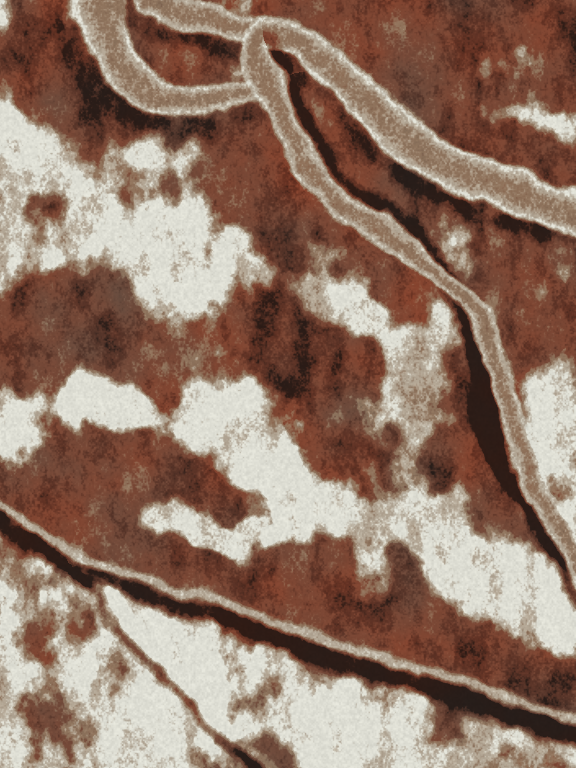
This texture is drawn by a Shadertoy shader. Its source:

```glsl
float hash(vec2 p) {
    vec3 q = fract(vec3(p.xyx) * 0.1031);
    q += dot(q, q.yzx + 33.33);
    return fract((q.x + q.y) * q.z);
}

float noise(vec2 p) {
    vec2 i = floor(p), f = fract(p);
    f = f * f * (3.0 - 2.0 * f);
    return mix(mix(hash(i), hash(i + vec2(1, 0)), f.x),
               mix(hash(i + vec2(0, 1)), hash(i + vec2(1, 1)), f.x), f.y);
}

float fbm(vec2 p) {
    float sum = 0.0, amp = 0.5;
    for (int i = 0; i < 5; i++) {
        sum += amp * noise(p);
        p = mat2(0.8, 0.6, -0.6, 0.8) * p * 2.03 + 17.0;
        amp *= 0.5;
    }
    return sum / 0.97;
}

vec2 warp(vec2 p, float scale) {
    return vec2(fbm(p * scale), fbm(p * scale + 40.0)) - 0.5;
}

// Soft ellipse of raised sheen
float streak(vec2 p, vec2 centre, vec2 radius, float angle) {
    float c = cos(angle), s = sin(angle);
    vec2 q = mat2(c, -s, s, c) * (p - centre) / radius;
    return exp(-dot(q, q));
}

// Quadratic curve: signed distance (positive on the left) and parameter
vec2 curve(vec2 p, vec2 a, vec2 b, vec2 c) {
    vec2 best = vec2(1e3, 0), prev = a;
    for (int i = 1; i <= 16; i++) {
        float t = float(i) / 16.0;
        vec2 next = mix(mix(a, b, t), mix(b, c, t), t);
        vec2 e = next - prev, w = p - prev;
        float h = clamp(dot(w, e) / dot(e, e), 0.0, 1.0);
        float d = length(w - e * h);
        if (d < abs(best.x))
            best = vec2(e.x * w.y < e.y * w.x ? -d : d, t + (h - 1.0) / 16.0);
        prev = next;
    }
    return best;
}

float band(float d, float lo, float hi, float soft) {
    return smoothstep(lo - soft, lo + soft, d) * (1.0 - smoothstep(hi - soft, hi + soft, d));
}

// Rolled fold: muted middle with bright rims
float fold(float sheen, float d, float lo, float hi) {
    float across = abs(2.0 * (d - lo) / (hi - lo) - 1.0);
    float value = 0.55 + 0.4 * pow(min(across, 1.0), 2.5);
    return mix(sheen, value, band(d, lo, hi, 0.005));
}

vec3 velvet(float s) {
    vec3 col = mix(vec3(0.17, 0.11, 0.09), vec3(0.36, 0.20, 0.15), smoothstep(-0.04, 0.13, s));
    col = mix(col, vec3(0.47, 0.28, 0.21), smoothstep(0.12, 0.30, s));
    col = mix(col, vec3(0.56, 0.45, 0.36), smoothstep(0.34, 0.52, s));
    col = mix(col, vec3(0.70, 0.65, 0.58), smoothstep(0.53, 0.69, s));
    return mix(col, vec3(0.87, 0.87, 0.83), smoothstep(0.69, 0.86, s));
}

void mainImage(out vec4 fragColor, in vec2 fragCoord) {
    vec2 p = fragCoord / iResolution.y;
    vec2 w = p + 0.07 * warp(p, 10.0);
    vec2 f = p + 0.022 * warp(p, 22.0);

    // Broad crushed patches
    float lit = streak(w, vec2(0.18, 0.70), vec2(0.17, 0.075), -0.5);
    lit += streak(w, vec2(0.01, 0.77), vec2(0.045, 0.12), 0.0);
    lit += streak(w, vec2(0.16, 0.465), vec2(0.14, 0.04), -0.15);
    lit += streak(w, vec2(0.47, 0.60), vec2(0.14, 0.033), -0.4);
    lit += streak(w, vec2(0.36, 0.39), vec2(0.12, 0.027), -0.45);
    lit += streak(w, vec2(0.56, 0.30), vec2(0.17, 0.07), -0.45);
    lit += streak(w, vec2(0.27, 0.315), vec2(0.15, 0.022), -0.05);
    lit += streak(w, vec2(0.56, 0.49), vec2(0.05, 0.08), -0.3);
    lit += streak(w, vec2(0.72, 0.45), vec2(0.05, 0.12), 0.2);
    lit += streak(w, vec2(0.72, 0.83), vec2(0.09, 0.025), -0.2);
    lit += streak(w, vec2(0.02, 0.42), vec2(0.03, 0.05), 0.0);
    lit += streak(w, vec2(0.70, 0.20), vec2(0.10, 0.04), -0.4);

    // Long lower ridge, with paler cloth beneath it
    float ridge = (f.y - 0.305 + 0.32 * f.x - 0.037 * exp(-14.0 * f.x)) * 0.95;
    lit = mix(0.68, lit, smoothstep(-0.05, -0.01, ridge));
    lit -= 0.4 * band(ridge, 0.01, 0.06, 0.02);

    // Ragged patch edges and smeared pile
    float ragged = fbm(p * vec2(19.0, 15.0) + 5.0);
    float smear = fbm(p * vec2(48.0, 26.0) + 9.0);
    float cloud = fbm(p * 8.0 + 21.0);
    lit = smoothstep(0.22, 0.78, lit + 2.0 * (ragged - 0.5));
    float s = mix(0.25, 0.84, lit) + 0.55 * (smear - 0.5) + 0.5 * (cloud - 0.5);

    s -= 0.45 * band(ridge, -0.035, -0.008, 0.009);
    s = mix(s, 0.78, 0.85 * band(ridge, -0.007, 0.007, 0.005));

    // Hooked fold in the upper left
    vec2 hook = curve(f, vec2(0.125, 1.02), vec2(0.15, 0.80), vec2(0.36, 0.895));
    float hookWidth = mix(0.034, 0.012, hook.y);
    s -= 0.2 * band(hook.x, -hookWidth - 0.03, -hookWidth, 0.012);
    s = fold(s, hook.x, -hookWidth, hookWidth);

    // Fold sweeping to the right edge
    vec2 top = curve(f, vec2(0.19, 1.0), vec2(0.28, 0.965), vec2(0.37, 0.955));
    vec2 middle = curve(f, vec2(0.37, 0.955), vec2(0.43, 0.93), vec2(0.52, 0.825));
    vec2 tail = curve(f, vec2(0.52, 0.825), vec2(0.58, 0.77), vec2(0.77, 0.72));
    if (abs(middle.x) < abs(top.x)) top = middle;
    if (abs(tail.x) < abs(top.x)) top = tail;
    float topWidth = mix(0.017, 0.029, smoothstep(0.32, 0.55, p.x));
    s -= 0.25 * band(top.x, -topWidth - 0.025, -topWidth, 0.01);
    s = fold(s, top.x, -topWidth, topWidth);

    // Main diagonal fold: its lit side swaps on the way down
    vec2 upper = curve(f, vec2(0.35, 0.94), vec2(0.40, 0.76), vec2(0.50, 0.72));
    vec2 bend = curve(f, vec2(0.50, 0.72), vec2(0.615, 0.63), vec2(0.64, 0.48));
    vec2 lower = curve(f, vec2(0.64, 0.48), vec2(0.68, 0.33), vec2(0.77, 0.20));
    if (abs(bend.x) < abs(upper.x)) upper = bend;
    if (abs(lower.x) < abs(upper.x)) upper = lower;
    float turn = smoothstep(0.68, 0.58, p.y) ;
    turn = 1.0 - smoothstep(0.58, 0.68, p.y);
    float hollow = 0.012 + 0.022 * exp(-pow((p.y - 0.45) / 0.06, 2.0));
    s -= 0.6 * turn * band(upper.x, -hollow, 0.0, 0.007);
    s -= 0.35 * (1.0 - turn) * band(upper.x, 0.002, 0.018, 0.008);
    s = fold(s, upper.x, mix(-0.034, 0.002, turn), mix(0.0, 0.032, turn));

    // Small crease in the lower left
    float crease = curve(f, vec2(0.10, 0.26), vec2(0.20, 0.13), vec2(0.35, -0.01)).x;
    s -= 0.5 * band(crease, -0.012, 0.0, 0.006);
    s += 0.2 * band(crease, 0.002, 0.018, 0.006);

    // Fibre grain, rust tint and mottled light
    float grain = noise(p * vec2(300.0, 240.0)) + noise(p * 470.0 + 7.0) - 1.0;
    s += 0.10 * grain + 0.12 * (fbm(p * 90.0) - 0.5);
    vec3 col = velvet(s);
    float rust = (fbm(p * 13.0 + 60.0) - 0.5) * (1.0 - smoothstep(0.3, 0.6, s));
    col *= 1.0 + rust * vec3(0.35, -0.15, -0.4);
    col *= 1.0 + 0.06 * grain;
    fragColor = vec4(clamp(col, 0.0, 1.0), 1.0);
}
```
